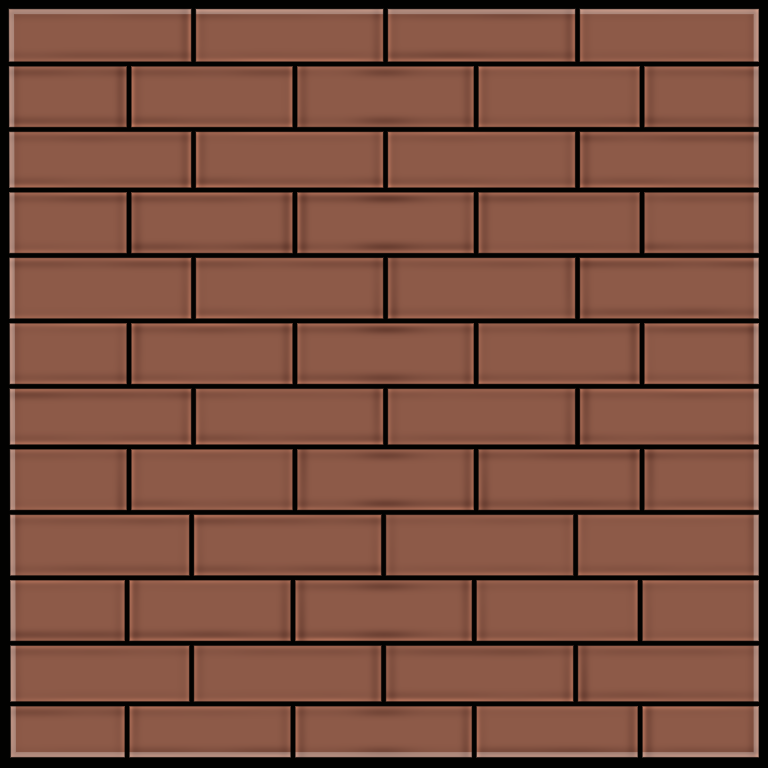
A three.js fragment shader for this texture:

```glsl
// Twelve courses of bevelled red-brown brick in black joints, inside a pale-edged panel.
varying vec2 vUv;

float hash(vec2 p) {
  return fract(sin(dot(p, vec2(127.1, 311.7))) * 4375.85);
}

float bump(float d, float width) {
  return exp(-d * d / (width * width));
}

// Height of the joint above a course, measured down, with uneven course heights.
float jointHeight(float course) {
  return course / 12.0 + mod(course + 1.0, 4.0) * 0.0016 - 0.0026 + 0.0003 * (course - 3.0);
}

// Worn bevel of one brick side: a copper rim, then a soft inner shadow.
vec3 bevel(float d, float along, vec2 id, float stain) {
  float rim = mix(0.35, 1.0, hash(id));
  float shade = mix(0.1, 0.9, hash(id + 7.3));
  float phase = 6.28 * hash(id + 3.1);
  float wear = 0.75 + 0.17 * sin(along * 23.0 + phase) + 0.08 * sin(along * 57.0 - phase);
  vec3 light = vec3(0.16, 0.10, 0.075) * rim * wear * bump(d - 0.001, 0.0032);
  vec3 dark = vec3(0.11, 0.085, 0.07) * (shade * wear + stain) * bump(d - 0.008, 0.006);
  return light - dark;
}

void main() {
  float x = vUv.x;
  float down = 1.0 - vUv.y;
  float halfJoint = 0.0031;

  // Course and its vertical extent
  float course = 0.0;
  for (int k = 1; k < 12; k++) course += step(jointHeight(float(k)), down);
  float top = max(jointHeight(course) + halfJoint, 0.0117);
  float bottom = min(jointHeight(course + 1.0) - halfJoint, 0.986);

  // Bricks along the course; offset courses have a wider middle brick
  float offsetCourse = mod(course, 2.0);
  float shifted = x - 0.502 + 0.0025 * step(7.5, course);
  float narrowed = shifted - clamp(shifted, -0.01, 0.01);
  float pitch = mix(0.25, 0.216, offsetCourse);
  float cell = mix(shifted / 0.25, narrowed / 0.216 + 0.5, offsetCourse);
  vec2 id = vec2(course, floor(cell)) * 1.37;

  // Distances inward from each side of the brick and from the panel rim
  float panelLeft = x - mix(0.0115, 0.014, down);
  float panelRight = 0.988 - x;
  float left = min(fract(cell) * pitch - halfJoint, panelLeft);
  float right = min((1.0 - fract(cell)) * pitch - halfJoint, panelRight);
  float above = down - top;
  float below = bottom - down;
  float inside = min(min(left, right), min(above, below));
  float panelEdge = min(min(panelLeft, panelRight), min(down - 0.0117, 0.986 - down));

  // Brick face with four bevels and a stain under the central joint
  float stain = 0.7 * offsetCourse * bump(shifted, 0.035);
  vec3 brick = vec3(0.553, 0.353, 0.282);
  brick += bevel(left, down, id + 0.11, 0.0);
  brick += bevel(right, down, id + 0.37, 0.0);
  brick += bevel(above, x, id + 0.59, stain);
  brick += bevel(below, x, id + 0.83, stain);

  // Pale translucent band around the panel
  float band = 1.0 - smoothstep(0.0058, 0.0076, panelEdge);
  brick = mix(brick, vec3(1.0), 0.28 * band);

  vec3 joint = vec3(0.008, 0.006, 0.003);
  gl_FragColor = vec4(mix(joint, brick, smoothstep(-0.0011, 0.0013, inside)), 1.0);
}
```
